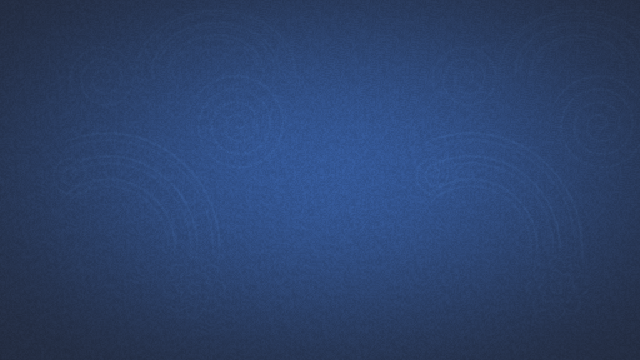
Write a WebGL 1 fragment shader that draws this background.

```glsl
precision highp float;
uniform vec2 u_resolution;

#define GLOW_CENTER vec2(0.52, 0.53)
#define GLOW_COLOR vec3(0.205, 0.345, 0.592)
#define EDGE_COLOR vec3(0.140, 0.177, 0.260)
#define THREAD_COLOR vec3(0.45, 0.75, 1.0)
#define THREAD_STRENGTH 0.036
#define THREAD_WIDTH 0.0012
#define GRAIN_CELLS 288.0
#define GRAIN_STRENGTH 0.17
#define TILE_WIDTH 1.007
#define TAU 6.2832

float hash(vec2 p) {
  return fract(sin(dot(p, vec2(127.1, 311.7))) * 43758.5);
}

float noise(vec2 p) {
  vec2 i = floor(p), f = fract(p);
  f = f * f * (3.0 - 2.0 * f);
  return mix(mix(hash(i), hash(i + vec2(1.0, 0.0)), f.x),
             mix(hash(i + vec2(0.0, 1.0)), hash(i + 1.0), f.x), f.y);
}

float stroke(float dist) {
  return 1.0 - smoothstep(THREAD_WIDTH, THREAD_WIDTH + 1.5 / u_resolution.y, abs(dist));
}

// Stitched spiral that ends at the given radius
float scroll(vec2 p, float radius, float spacing) {
  float d = length(p), a = atan(p.y, p.x);
  float turn = fract(d / spacing - a / TAU) - 0.5;
  float stitch = 0.7 + 0.3 * sin(a * 48.0);
  return stroke(turn * spacing) * stitch * (1.0 - smoothstep(radius * 0.95, radius, d));
}

// Nested upper arcs in pairs, shrinking inwards
float sweep(vec2 p, vec2 radii) {
  float e = length(p / radii), lines = 0.0;
  for (int i = 0; i < 3; i++) {
    float size = 1.0 - 0.2 * float(i);
    lines += stroke((e - size) * radii.y) + 0.6 * stroke((e - size + 0.06) * radii.y);
  }
  return lines * smoothstep(-0.06, 0.04, p.y);
}

float flower(vec2 p) {
  float d = length(p), petal = 0.7 + 0.3 * abs(cos(atan(p.y, p.x) * 4.0));
  return stroke(d - 0.085 * petal) + stroke(d - 0.05 * petal) + stroke(d - 0.015);
}

// Large paisley shapes of one tile
float paisley(vec2 p) {
  vec2 q = vec2(mod(p.x, TILE_WIDTH), p.y);
  float lines = sweep(q - vec2(0.30, 0.31), vec2(0.31, 0.32)) * smoothstep(0.15, 0.22, q.x);
  lines += 0.7 * sweep(q - vec2(0.60, 0.80), vec2(0.22, 0.17));
  lines += scroll(q - vec2(0.20, 0.515), 0.065, 0.025);
  lines += scroll(q - vec2(0.66, 0.653), 0.145, 0.036);
  lines += 0.8 * scroll(q - vec2(0.29, 0.78), 0.10, 0.032);
  lines += 0.6 * flower(q - vec2(0.54, 0.20));
  return min(lines, 1.0);
}

// Small curling threads that fill the cloth
float filling(vec2 p) {
  float field = noise(p * 13.0) + 0.5 * noise(p * 27.0 + 9.0);
  float band = abs(fract(field * 4.0) - 0.5);
  return (1.0 - smoothstep(0.04, 0.16, band)) * (0.4 + 0.6 * noise(p * 6.0 + 31.0));
}

void main() {
  vec2 uv = gl_FragCoord.xy / u_resolution;
  vec2 p = gl_FragCoord.xy / u_resolution.y;

  // Elliptical glow
  float falloff = smoothstep(0.0, 1.5, length((uv - GLOW_CENTER) * 2.0));
  vec3 color = mix(GLOW_COLOR, EDGE_COLOR, falloff);

  // Woven threads
  float threads = paisley(p) + 0.3 * filling(p) - 0.12;
  color += THREAD_COLOR * THREAD_STRENGTH * threads * mix(1.0, 0.6, falloff);

  // Cloth grain
  float grain = 0.65 * hash(floor(p * GRAIN_CELLS)) + 0.35 * noise(p * GRAIN_CELLS * 0.5) - 0.5;
  color *= 1.0 + GRAIN_STRENGTH * grain;

  gl_FragColor = vec4(color, 1.0);
}
```
